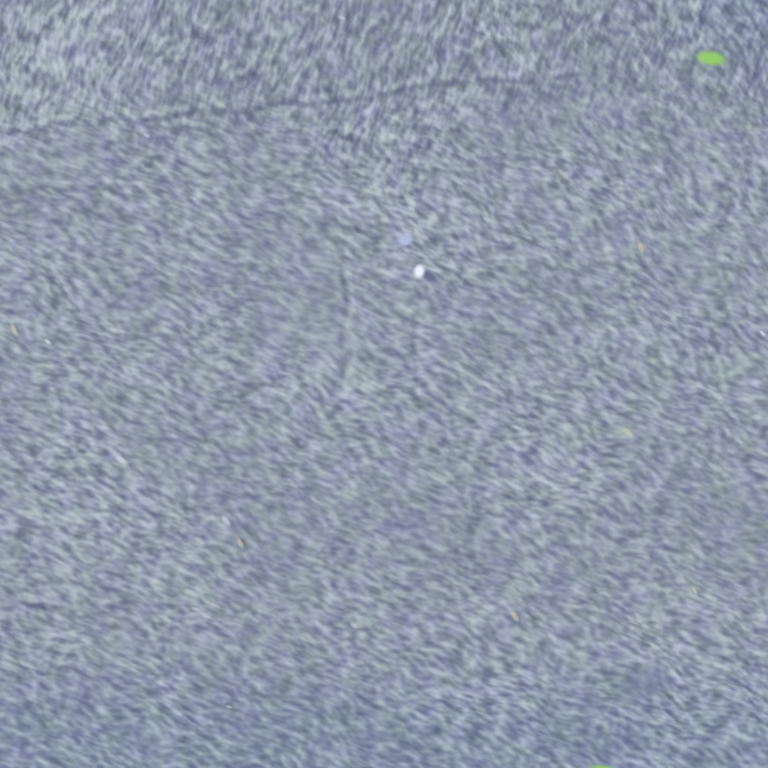
Write a three.js fragment shader that draws this texture.

```glsl
#define GRAIN_SCALE vec2(44.0, 104.0)
#define GRAIN_ANGLE -0.52
#define STEEP_ANGLE -1.05
#define UPRIGHT_ANGLE 1.15
#define COARSE_GAIN 1.65
#define FINE_GAIN 1.15
#define CREASE_WIDTH 0.0042
#define SPECK_COUNT 16
#define MID_COLOR vec3(0.565, 0.606, 0.668)
#define TONE_STEP vec3(0.115, 0.120, 0.102)
#define PALE_COLOR vec3(0.87, 0.89, 0.94)
#define LEAF_COLOR vec3(0.58, 0.80, 0.42)

varying vec2 vUv;

vec2 hash2(vec2 p) {
  vec3 h = fract(p.xyx * vec3(0.1031, 0.1030, 0.0973));
  h += dot(h, h.yzx + 33.33);
  return fract((h.xx + h.yz) * h.zy);
}

float cornerSlope(vec2 cell, vec2 offset) {
  float a = 6.2832 * hash2(cell).x;
  return dot(vec2(cos(a), sin(a)), offset);
}

float gradientNoise(vec2 p) {
  vec2 i = floor(p), f = fract(p);
  vec2 u = f * f * f * (f * (f * 6.0 - 15.0) + 10.0);
  vec2 e = vec2(1.0, 0.0);
  float low = mix(cornerSlope(i, f), cornerSlope(i + e, f - e), u.x);
  float high = mix(cornerSlope(i + e.yx, f - e.yx), cornerSlope(i + 1.0, f - 1.0), u.x);
  return mix(low, high, u.y);
}

// Coordinates along and across a direction
vec2 alongAcross(vec2 p, float angle) {
  vec2 d = vec2(cos(angle), sin(angle));
  return vec2(dot(p, d), dot(p, vec2(-d.y, d.x)));
}

// Short streaks in two sizes
float streaks(vec2 p, float angle) {
  vec2 q = alongAcross(p, angle) * GRAIN_SCALE;
  vec2 fine = alongAcross(p, angle + 0.18) * GRAIN_SCALE * vec2(1.9, 1.7);
  return COARSE_GAIN * gradientNoise(q + 17.0) + FINE_GAIN * gradientNoise(fine + 71.0);
}

// Broken fold: dark line with a lit upper edge
float crease(vec2 p, vec2 span, float start, float slope, float bend) {
  float t = (p.x - span.x) / (span.y - span.x);
  float mask = smoothstep(-0.08, 0.15, t) * (1.0 - smoothstep(0.75, 1.05, t));
  float wobble = 0.012 * gradientNoise(vec2(p.x * 14.0, start * 90.0));
  float d = (p.y - start - slope * t - bend * t * t - wobble) / CREASE_WIDTH;
  float gaps = clamp(0.65 + 1.3 * gradientNoise(vec2(p.x * 22.0, start * 50.0)), 0.0, 1.0);
  return mask * gaps * (0.6 * exp(-pow(d - 2.2, 2.0)) - exp(-d * d));
}

float fleck(vec2 p, vec2 center, float angle, vec2 size) {
  return 1.0 - smoothstep(0.4, 1.3, length(alongAcross(p - center, angle) / size));
}

void main() {
  vec2 p = vUv;
  vec2 warp = vec2(gradientNoise(p * 13.0 + 3.0), gradientNoise(p * 13.0 + 47.0));
  vec2 g = p + 0.009 * warp;
  float patches = gradientNoise(p * 5.0 + 9.0);

  // Grain direction changes gradually over the surface
  float top = smoothstep(0.76, 0.90, p.y + 0.12 * patches);
  float right = smoothstep(0.45, 0.95, p.x + 0.3 * patches);
  vec3 weight = vec3(1.0 - 0.75 * top, 0.25 + 0.75 * right * smoothstep(0.4, 0.8, p.y), 0.12 + 0.75 * top);
  vec3 grain = vec3(streaks(g, GRAIN_ANGLE), streaks(g + 5.0, STEEP_ANGLE), streaks(g + 11.0, UPRIGHT_ANGLE));
  float calm = exp(-dot(p - vec2(0.44, 0.58), p - vec2(0.44, 0.58)) / 0.008);
  float tone = dot(grain, weight) / length(weight);
  tone *= (1.0 + 0.5 * patches + 0.12 * top) * (1.0 - 0.4 * calm);

  // Broad light and dark areas
  tone += 0.35 * patches + 0.4 * gradientNoise(g * 17.0 + 29.0);
  tone += top * 0.8 * gradientNoise(g * 36.0 + 83.0);
  tone += 0.55 * exp(-dot(p - vec2(0.09, 0.92), p - vec2(0.09, 0.92)) / 0.006);
  float shade = 1.0 - smoothstep(0.03, 0.2, p.y);
  shade += smoothstep(0.8, 1.0, p.x) * smoothstep(0.88, 0.96, p.y);
  tone -= 0.28 * shade + 0.12 * top;

  // Folds across the sheet, then two upright ones
  tone += 0.9 * crease(p, vec2(-0.1, 0.85), 0.818, 0.095, 0.0);
  tone += 0.8 * crease(p, vec2(0.2, 0.76), 0.826, 0.02, -0.085);
  tone += 0.7 * crease(p, vec2(-0.05, 0.2), 0.752, 0.005, 0.0);
  tone += 0.8 * crease(p, vec2(0.33, 0.60), 0.722, -0.02, -0.06);
  tone += 0.7 * crease(p, vec2(-0.05, 0.14), 0.245, -0.06, 0.0);
  tone += 0.6 * crease(p, vec2(0.37, 0.52), 0.52, -0.11, 0.0);
  tone += 0.8 * crease(p.yx, vec2(0.48, 0.69), 0.445, 0.0, 0.0);
  tone += 0.6 * crease(p.yx, vec2(0.48, 0.63), 0.54, 0.0, 0.0);

  // Soft limit on extremes, violet and grey-green drift
  tone = 1.5 * tone / sqrt(2.25 + 0.35 * tone * tone);
  vec3 color = MID_COLOR + tone * TONE_STEP;
  float tint = gradientNoise(g * 24.0 + 61.0) + gradientNoise(g * 65.0 + 7.0);
  color += vec3(0.004, -0.014, 0.034) * tint + vec3(-0.008, -0.004, 0.012) * shade;

  // Scattered pale specks
  for (int i = 0; i < SPECK_COUNT; i++) {
    vec2 place = hash2(vec2(float(i) * 7.3 + 2.0, 19.0));
    vec2 look = hash2(vec2(float(i) * 3.7 + 5.0, 43.0));
    vec2 size = mix(vec2(0.004, 0.002), vec2(0.009, 0.004), look.x);
    vec3 speckColor = mix(PALE_COLOR, vec3(0.80, 0.78, 0.68), step(0.75, look.y));
    color = mix(color, speckColor, (0.3 + 0.45 * look.y) * fleck(g, place, -1.2 * look.y, size));
  }

  // Pebbles, smudge and leaf scraps
  color = mix(color, vec3(0.42, 0.45, 0.58), 0.5 * fleck(g, vec2(0.835, 0.11), 0.5, vec2(0.035, 0.020)));
  color = mix(color, vec3(0.36, 0.38, 0.52), 0.7 * fleck(g, vec2(0.558, 0.638), -0.5, vec2(0.010, 0.008)));
  color = mix(color, PALE_COLOR + 0.06, fleck(g, vec2(0.546, 0.645), 1.3, vec2(0.010, 0.007)));
  color = mix(color, vec3(0.72, 0.78, 0.92), 0.8 * fleck(g, vec2(0.527, 0.686), 0.3, vec2(0.011, 0.009)));
  color = mix(color, LEAF_COLOR, fleck(g, vec2(0.926, 0.924), -0.2, vec2(0.019, 0.009)));
  color = mix(color, LEAF_COLOR, 0.9 * fleck(g, vec2(0.786, 0.001), 0.0, vec2(0.018, 0.005)));

  gl_FragColor = vec4(color, 1.0);
}
```
